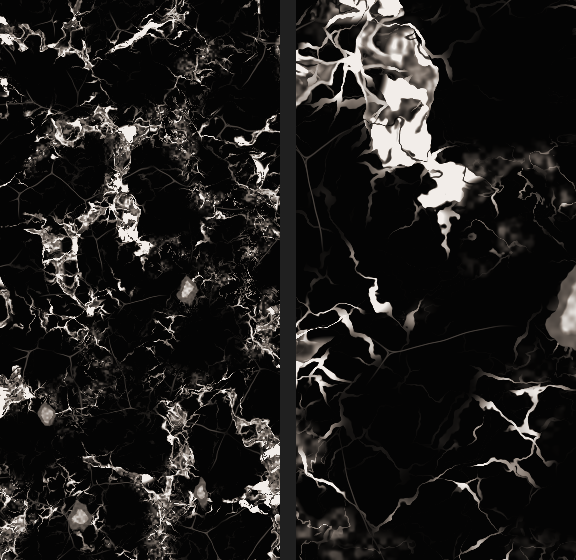
Left: the whole. Right: its middle third, enlarged.
This texture is drawn by a Shadertoy shader. Its source:

```glsl
float hash(vec2 p) {
    vec3 h = fract(p.xyx * .1031);
    h += dot(h, h.yzx + 33.33);
    return fract((h.x + h.y) * h.z);
}

float noise(vec2 p) {
    vec2 i = floor(p), f = fract(p);
    f = f * f * (3. - 2. * f);
    return mix(mix(hash(i), hash(i + vec2(1, 0)), f.x),
               mix(hash(i + vec2(0, 1)), hash(i + vec2(1, 1)), f.x), f.y);
}

float fbm(vec2 p) {
    float sum = 0., amp = .53;
    for (int i = 0; i < 4; i++) {
        sum += amp * noise(p + 40.);
        p = mat2(1.6, 1.2, -1.2, 1.6) * p + 7.3;
        amp *= .5;
    }
    return sum;
}

vec2 seedPoint(vec2 cell) {
    return vec2(hash(cell + 51.7), hash(cell + 113.1));
}

// Distance to the nearest Voronoi border; low sharpness rounds the cells
float web(vec2 p, float sharpness) {
    vec2 cell = floor(p), f = fract(p), nearest = vec2(0), home = vec2(0);
    float best = 9.;
    for (int y = -1; y <= 1; y++)
    for (int x = -1; x <= 1; x++) {
        vec2 g = vec2(x, y), r = g + seedPoint(cell + g) - f;
        if (dot(r, r) < best) { best = dot(r, r); nearest = r; home = g; }
    }
    float sum = 1e-9;
    for (int y = -2; y <= 2; y++)
    for (int x = -2; x <= 2; x++) {
        vec2 g = home + vec2(x, y), r = g + seedPoint(cell + g) - f, gap = r - nearest;
        if (dot(gap, gap) > 1e-5)
            sum += exp(-sharpness * dot(.5 * (r + nearest), normalize(gap)));
    }
    return -log(sum) / sharpness;
}

// Warm grey of the given brightness
vec3 stone(float tone) {
    return tone * mix(vec3(1, .91, .84), vec3(1, .98, .96), smoothstep(.45, .9, tone));
}

void mainImage(out vec4 fragColor, in vec2 fragCoord) {
    vec2 uv = fragCoord / iResolution.x;
    float px = 1. / iResolution.x;

    // Coarse bends and fine jitter
    vec2 bend = vec2(fbm(uv * 5.), fbm(uv * 5. + 19.)) - .5;
    vec2 jitter = vec2(fbm(uv * 28. + 3.), fbm(uv * 28. + 31.)) - .5;
    vec2 q = uv + .13 * bend + .03 * jitter;

    // Black cobbles with taupe filling between them
    float cobble = web(q * 3.2 + 4., 16.) / 3.2;
    float filled = smoothstep(.4, .66, fbm(uv * 2.8 + 12.));
    float ragged = fbm(uv * 16. + 5.);
    float depth = .042 * filled * (2.6 * ragged - .35) - cobble;
    float band = smoothstep(-.7 * px, .7 * px, depth) * smoothstep(.05, .12, filled);

    // Blotchy filling with pale rims, sharp flakes and dark fissures
    float blotch = fbm(q * 22. + 8.);
    float body = .34 + 1.3 * (blotch - .5) + .08 * sin(depth * 300. + 14. * blotch);
    body *= .45 + 1.1 * noise(uv * 140.);
    float rim = exp(-pow((depth - .004) / .004, 2.)) * smoothstep(.35, .6, noise(uv * 23. + 2.));
    float flake = smoothstep(.58, .61, fbm(q * 24. + 60.));
    body = mix(body, .9, max(.9 * rim, flake));
    float fissure = abs(fbm(q * 20. + 90.) - .47);
    body *= mix(.25, 1., smoothstep(.004, .022, fissure));

    // Small black pebbles set in the filling
    float pebble = web(q * 12., 14.) / 12.;
    float pitted = smoothstep(.45, .52, noise(uv * 8. + 15.));
    body = mix(body, .85, pitted * smoothstep(.004, .007, pebble) * .7);
    body *= 1. - pitted * smoothstep(.010 - px, .010 + px, pebble);
    float tone = max(.015, body * band);

    // Grainy brown dust and fibres beside the filling
    float dusty = smoothstep(.48, .64, fbm(uv * 3.3 + 27.)) * (1. - smoothstep(.015, .07, cobble));
    float fibre = 1. - smoothstep(.015, .07, abs(2. * fbm(q * 36.) - 1.));
    float cloud = smoothstep(.45, .65, fbm(uv * 20. + 44.));
    float grit = smoothstep(.2, .9, noise(uv * 135. + 6.));
    tone = max(tone, dusty * (.42 * cloud * (.2 + grit) + .75 * fibre * noise(uv * 55.)));

    // Broken white cracks, jagged and stretched, finer at each level
    float calm = mix(1., .12, smoothstep(.03, .075, cobble));
    for (int i = 0; i < 4; i++) {
        float level = float(i), scale = 4.5 * pow(1.75, level), turn = 1.1 * level + .5;
        vec2 at = uv + .1 * bend / (1. + .3 * level) + .045 * jitter;
        at = mat2(cos(turn), -sin(turn), sin(turn), cos(turn)) * at * vec2(1, 1.1);
        at.x *= .55;
        float d = abs(web(at * scale + 17. * level, 130.)) / scale;
        float region = smoothstep(.43, .62, fbm(uv * (4. + level) + 9. * level + 70.));
        float gaps = smoothstep(.3, .62, noise(uv * (13. + 5. * level) + 5. * level));
        float present = region * gaps;
        float width = .0032 * present * noise(uv * 38. + level) + .0004;
        float line = 1. - smoothstep(width - .6 * px, width + .6 * px, d);
        float bright = (1.1 - .1 * level) * (.05 + .95 * present) * calm;
        tone = max(tone, line * bright * (.6 + .6 * noise(uv * 60.)));
    }

    // Faint hairlines crossing the cobbles
    float hair = abs(web(uv * 4.3 + .3 * bend + 33., 90.)) / 4.3;
    float trace = smoothstep(.4, .8, noise(uv * 11.));
    tone = max(tone, .3 * trace * (1. - smoothstep(0., .0006 + px, hair)));

    // Agate nodules: cream core inside a ragged brown shell
    for (int i = 0; i < 4; i++) {
        float n = float(i);
        vec2 r = uv - vec2(fract(.27 + .46 * n), .15 + .09 * n * n) + .1 * bend + .03 * jitter;
        r.y *= .6 + .35 * hash(vec2(n, 4));
        float size = .034 + .012 * hash(vec2(n, 9));
        float t = mix(length(r), abs(r.x + .3 * r.y) + abs(r.y), .5) / size;
        float core = mix(.97, .7, hash(vec2(n, 2))) - .12 * noise(uv * 25.);
        float shell = mix(core, .38, smoothstep(.55, .7, t + .3 * (ragged - .5)));
        shell *= .8 + .35 * noise(uv * 130.);
        tone = mix(tone, shell, 1. - smoothstep(1. - px / size, 1. + px / size, t));
    }

    tone *= .88 + .3 * tone;
    fragColor = vec4(max(stone(clamp(tone, 0., .95)), .015), 1);
}
```
